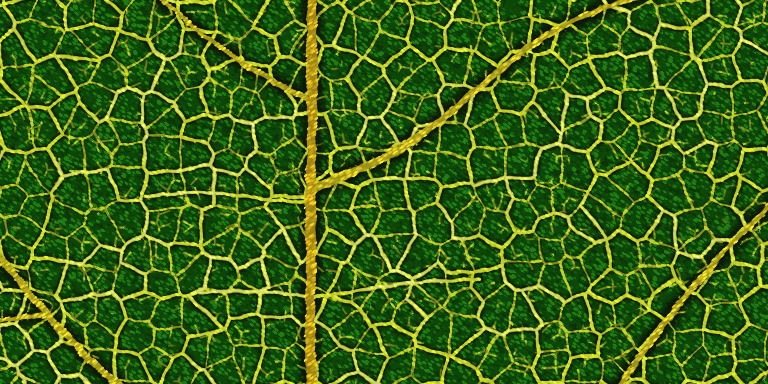
Write a Shadertoy shader that draws this texture.

```glsl
const vec3 SHADOW = vec3(0.04, 0.09, 0.02);
const vec3 GREEN  = vec3(0.05, 0.28, 0.03);
const vec3 LIGHT  = vec3(0.13, 0.49, 0.07);
const vec3 OLIVE  = vec3(0.48, 0.53, 0.11);
const vec3 YELLOW = vec3(0.82, 0.88, 0.17);
const vec3 PALE   = vec3(0.90, 0.92, 0.56);
const vec3 GOLD   = vec3(0.84, 0.70, 0.10);

vec2 hash2(vec2 c) {
    return fract(sin(vec2(dot(c, vec2(127.1, 311.7)), dot(c, vec2(269.5, 183.3)))) * 43758.5);
}

vec2 site(vec2 cell, float jitter) {
    return cell + 0.5 + jitter * (hash2(cell) - 0.5);
}

// Cell that owns the site nearest to q
vec2 nearestCell(vec2 q, float jitter) {
    vec2 best = floor(q);
    float bestDist = 1e3;
    for (int j = -1; j <= 1; j++)
    for (int i = -1; i <= 1; i++) {
        vec2 cell = floor(q) + vec2(i, j);
        float d = distance(q, site(cell, jitter));
        if (d < bestDist) { bestDist = d; best = cell; }
    }
    return best;
}

// Nested cellular edges: x = borders of cell groups, y = borders within a group
vec2 network(vec2 p, float scale, float groupRatio) {
    vec2 q = p * scale;
    vec2 home = nearestCell(q, 0.85);
    vec2 a = site(home, 0.85);
    vec2 group = nearestCell(a * groupRatio, 0.8);
    vec2 edge = vec2(0.7);
    for (int j = -2; j <= 2; j++)
    for (int i = -2; i <= 2; i++) {
        if (i == 0 && j == 0) continue;
        vec2 b = site(home + vec2(i, j), 0.85);
        float d = dot(0.5 * (a + b) - q, normalize(b - a));
        if (d >= max(edge.x, edge.y)) continue;
        if (distance(nearestCell(b * groupRatio, 0.8), group) > 0.5) edge.x = min(edge.x, d);
        else edge.y = min(edge.y, d);
    }
    return edge / scale;
}

// Signed distance to a tapered vein; bend = (bow, sway) off the chord
float vein(vec2 p, vec2 a, vec2 b, vec2 bend, vec2 halfWidth) {
    float len = distance(a, b);
    vec2 dir = (b - a) / len;
    float along = dot(p - a, dir);
    float t = clamp(along / len, 0.0, 1.0);
    float offset = bend.x * sin(3.1416 * t) + bend.y * sin(6.2832 * t);
    float across = dot(p - a, vec2(-dir.y, dir.x)) - offset;
    return length(vec2(along - t * len, across)) - mix(halfWidth.x, halfWidth.y, t);
}

// Short bright dashes lying along an angle
float flecks(vec2 p, float angle, vec2 scale) {
    float c = cos(angle), s = sin(angle);
    vec2 q = vec2(c * p.x + s * p.y, c * p.y - s * p.x) * scale;
    vec2 cell = nearestCell(q, 0.8);
    float d = distance(q, site(cell, 0.8));
    return hash2(cell + 7.0).x * smoothstep(0.85, 0.1, d);
}

float waves(vec2 p, float f) {
    return sin(p.x * f + 2.0 * sin(p.y * f * 0.7)) * sin(p.y * f * 1.1 + 1.7 * sin(p.x * f * 0.8));
}

float ink(float d, float halfWidth, float soft) {
    return 1.0 - smoothstep(halfWidth - soft, halfWidth + soft, d);
}

void mainImage(out vec4 fragColor, in vec2 fragCoord) {
    vec2 p = fragCoord / iResolution.y;
    float soft = max(0.0018, 0.6 / iResolution.y);
    vec2 w = p + 0.003 * vec2(waves(p, 43.0), waves(p.yx + 3.0, 47.0));
    float dash = flecks(p, -0.6, vec2(65.0, 125.0));
    float grain = flecks(p, 0.6, vec2(60.0, 140.0));

    // Midrib and side veins
    float midrib = vein(w, vec2(0.812, -0.1), vec2(0.812, 1.1), vec2(0.002), vec2(0.013));
    float ribs = vein(w, vec2(0.815, 0.51), vec2(1.70, 1.02), vec2(0.012, -0.032), vec2(0.012, 0.006));
    ribs = min(ribs, vein(w, vec2(0.81, 0.735), vec2(0.40, 1.02), vec2(0.018, 0.0), vec2(0.008, 0.005)));
    ribs = min(ribs, vein(w, vec2(-0.05, 0.40), vec2(0.36, -0.05), vec2(-0.02, 0.0), vec2(0.009)));
    ribs = min(ribs, vein(w, vec2(0.117, 0.18), vec2(-0.03, 0.16), vec2(0.0), vec2(0.007, 0.005)));
    ribs = min(ribs, vein(w, vec2(2.05, 0.51), vec2(1.59, -0.04), vec2(-0.022, 0.0), vec2(0.006, 0.009)));
    ribs = min(ribs, midrib) - 0.004 * (grain - 0.3);

    // Branching net, with thin cross veins leaving the midrib
    vec2 net = network(w, 13.0, 0.44);
    net.x = min(net.x, vein(w, vec2(0.81, 0.475), vec2(0.38, 0.49), vec2(-0.01, 0.005), vec2(0.0)));
    net.x = min(net.x, vein(w, vec2(0.81, 0.225), vec2(0.52, 0.24), vec2(-0.008, 0.0), vec2(0.0)));
    net.x = min(net.x, vein(w, vec2(0.82, 0.225), vec2(1.25, 0.275), vec2(0.008, 0.0), vec2(0.0)));
    float twigs = network(w + 5.0, 27.0, 0.45).y;

    float major = ink(net.x, 0.0046 + 0.002 * (dash - 0.3), soft);
    float minor = ink(net.y, 0.0031 + 0.0009 * waves(p, 29.0) + 0.002 * (dash - 0.3), soft);
    float tips = ink(twigs, 0.0026, soft) * smoothstep(0.0, 0.35, waves(p + 1.3, 38.0));

    // Speckled blade, darkened beside the veins
    float shade = smoothstep(0.002, 0.017, net.x) * smoothstep(-0.004, 0.010, net.y);
    shade *= smoothstep(0.0, 0.032, ribs);
    vec3 color = mix(SHADOW, GREEN, shade * smoothstep(-0.12, 0.10, dash));
    color = mix(color, LIGHT, shade * smoothstep(0.30, 0.62, dash));

    // Veins from finest to thickest
    color = mix(color, mix(OLIVE, YELLOW, smoothstep(0.1, 0.6, dash)), tips * 0.85);
    color = mix(color, mix(OLIVE, YELLOW, smoothstep(-0.1, 0.4, dash)), minor * 0.92);
    vec3 crest = mix(YELLOW, PALE, ink(net.x, 0.0018, soft) * smoothstep(-0.2, 0.5, waves(p, 9.0)));
    color = mix(color, crest * (0.88 + 0.25 * dash), major);
    vec3 ribColor = mix(YELLOW, GOLD, 0.6 + 0.4 * ink(midrib, 0.0, soft));
    color = mix(color, ribColor * (0.72 + 0.55 * grain), ink(ribs, 0.0, soft));

    fragColor = vec4(color, 1.0);
}
```
